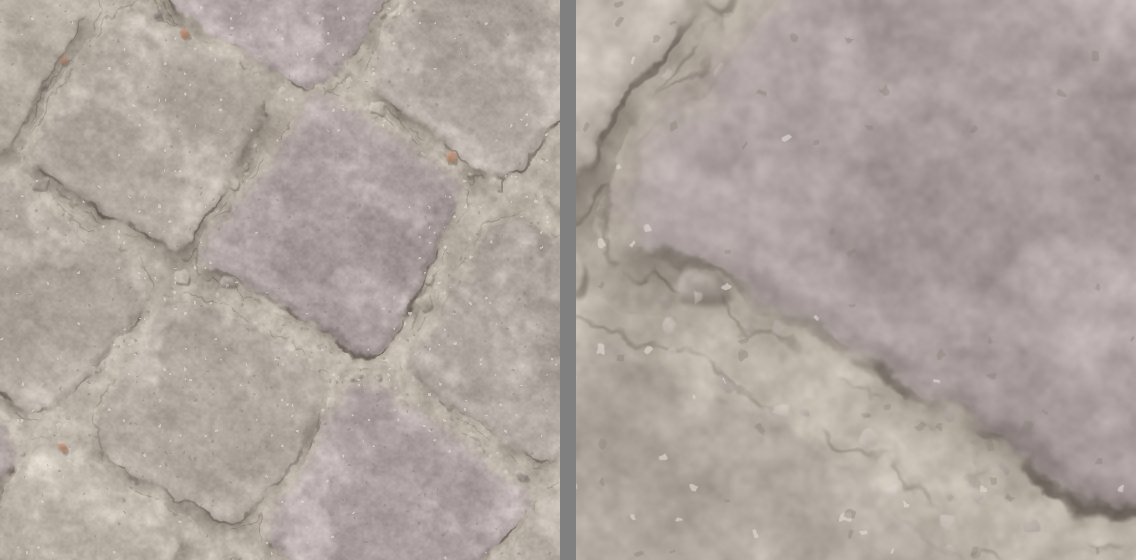
Left: the whole. Right: its middle third, enlarged.
Reproduce this texture procedurally as a Shadertoy shader.

```glsl
const vec2 ORIGIN = vec2(0.28, 0.765);
const mat2 LATTICE = mat2(0.332, -0.182, -0.241, -0.306);
const vec3 MORTAR = vec3(0.728, 0.692, 0.652);
const vec3 BEIGE = vec3(0.715, 0.682, 0.635);
const vec3 GREY = vec3(0.672, 0.637, 0.612);
const vec3 PLUM = vec3(0.667, 0.624, 0.618);
const vec3 CREVICE = vec3(0.34, 0.31, 0.28);
const vec3 DAMP = vec3(0.53, 0.50, 0.46);
const vec3 PALE = vec3(0.87, 0.85, 0.82);
const vec3 RUST = vec3(0.74, 0.56, 0.46);
const vec3 SLATE = vec3(0.56, 0.53, 0.52);

vec2 hash2(vec2 p) {
    vec3 q = fract(p.xyx * vec3(0.1031, 0.1030, 0.0973));
    q += dot(q, q.yzx + 33.33);
    return fract((q.xx + q.yz) * q.zy);
}

float noise(vec2 p) {
    vec2 i = floor(p), f = fract(p);
    f = f * f * (3.0 - 2.0 * f);
    float low = mix(hash2(i).x, hash2(i + vec2(1, 0)).x, f.x);
    float high = mix(hash2(i + vec2(0, 1)).x, hash2(i + vec2(1, 1)).x, f.x);
    return mix(low, high, f.y);
}

float fbm(vec2 p) {
    float sum = 0.0, amp = 0.5;
    for (int i = 0; i < 4; i++) {
        sum += amp * noise(p);
        p = mat2(1.6, 1.2, -1.2, 1.6) * p + 7.3;
        amp *= 0.5;
    }
    return sum / 0.9375;
}

vec2 warp(vec2 p, float seed) {
    return vec2(fbm(p + seed), fbm(p + seed + 40.0)) - 0.5;
}

mat2 rotation(float a) {
    return mat2(cos(a), sin(a), -sin(a), cos(a));
}

float roundBox(vec2 p, vec2 halfSize, float radius) {
    vec2 q = abs(p) - halfSize + radius;
    return length(max(q, 0.0)) + min(max(q.x, q.y), 0.0) - radius;
}

float plumness(vec2 id) {
    return smoothstep(0.3, 0.9, 0.5 + 0.5 * cos(2.1 * (id.x - id.y - 1.0)));
}

// Signed distance to the nearest paving stone, with its lattice cell
float stoneField(vec2 p, out vec2 id) {
    vec2 base = floor(inverse(LATTICE) * (p - ORIGIN) + 0.5);
    float nearest = 1e3;
    id = base;
    for (int y = -1; y <= 1; y++)
    for (int x = -1; x <= 1; x++) {
        vec2 cell = base + vec2(x, y);
        vec2 r = hash2(cell + 31.0), s = hash2(cell + 57.0);
        vec2 q = p - ORIGIN - LATTICE * cell - (r - 0.5) * 0.026;
        q = rotation(0.57 + (s.x - 0.5) * 0.16) * q;
        q.x *= 1.0 + q.y * (s.y - 0.5) * 0.8;
        vec2 halfSize = mix(vec2(0.156), vec2(0.174), s) + 0.009 * plumness(cell);
        float d = roundBox(q, halfSize, mix(0.025, 0.07, r.x));
        if (d < nearest) { nearest = d; id = cell; }
    }
    return nearest;
}

// Scattered angular chips: x is coverage, y a random tone, z the lit side
vec3 chips(vec2 p, float scale, float density, float size) {
    vec2 g = p * scale, cell = floor(g);
    vec2 r = hash2(cell + 11.0), s = hash2(cell + 83.0);
    vec2 q = fract(g) - mix(vec2(0.38), vec2(0.62), s);
    float lit = q.y - 0.5 * q.x;
    q = rotation(s.x * 6.28) * q + 0.22 * (vec2(noise(g * 3.0), noise(g * 3.0 + 9.0)) - 0.5);
    float radius = size * mix(0.45, 1.0, r.y);
    float d = roundBox(q, radius * vec2(1.0, mix(0.5, 0.9, s.y)), radius * 0.4);
    float present = step(r.x, density * smoothstep(0.25, 0.7, noise(p * 6.0 + scale)));
    return vec3(smoothstep(0.06, -0.06, d) * present, s.y, lit);
}

vec3 stoneColor(vec2 p, vec2 id) {
    vec3 col = mix(GREY, BEIGE, hash2(id + 5.0).x);
    col = mix(col, PLUM, plumness(id));
    vec2 q = p + 0.05 * warp(p * 12.0, 70.0);
    float frost = smoothstep(0.50, 0.70, fbm(q * 11.0 + id * 3.0));
    float streak = fbm(rotation(0.4) * q * vec2(18.0, 40.0) + id);
    col += 0.07 * frost * (0.4 + 1.2 * noise(p * 60.0)) + 0.13 * (streak - 0.5);
    return col + 0.13 * (fbm(q * 5.0 + 20.0) - 0.5);
}

void mainImage(out vec4 fragColor, in vec2 fragCoord) {
    vec2 uv = fragCoord / iResolution.y;

    // Worn, chipped outlines
    vec2 p = uv + 0.038 * warp(uv * 12.0, 0.0) + 0.016 * warp(uv * 48.0, 15.0);
    vec2 id, unusedId;
    float d = stoneField(p, id);
    float below = clamp((d - stoneField(p + vec2(0, 0.008), unusedId)) / 0.008, -1.0, 1.0);
    float lower = smoothstep(0.0, 0.6, below);

    // Sandy joints, with stones firm below and dusted above
    float grit = fbm(uv * 42.0);
    vec3 joint = MORTAR + 0.17 * (grit - 0.5) + 0.16 * (fbm(uv * 11.0 + 60.0) - 0.5);
    float damp = smoothstep(0.045, 0.0, d) * lower * smoothstep(0.42, 0.66, fbm(uv * 6.0 + 12.0));
    joint = mix(joint, DAMP, 0.75 * damp);
    float softness = mix(0.016, 0.004, lower);
    float stone = smoothstep(softness, -softness, d + (grit - 0.5) * 0.03 * (1.0 - lower));
    vec3 col = mix(joint, stoneColor(uv, id), stone);

    // Thin crevices that swell, thin out and break
    float shade = smoothstep(0.35, 0.65, fbm(uv * 8.0 + 33.0));
    col -= 0.075 * smoothstep(0.016, 0.0, abs(d)) * lower * (0.35 + 0.65 * shade);
    col += 0.025 * smoothstep(0.018, 0.0, abs(d + 0.016)) * (0.3 + grit) * stone;
    float broken = smoothstep(0.40, 0.62, fbm(uv * 22.0 + 3.0));
    float width = mix(0.0016, 0.0062, noise(uv * 38.0 + 8.0));
    float line = smoothstep(width, width * 0.2, abs(d - 0.002));
    col = mix(col, CREVICE, line * mix(0.06, 0.68, lower) * broken * (0.45 + 0.55 * shade));
    float scuff = smoothstep(0.003, 0.0, abs(d - 0.016 - 0.02 * (grit - 0.5)));
    col -= 0.09 * scuff * smoothstep(0.5, 0.65, fbm(uv * 26.0 + 50.0));

    // Pebbles and gravel lodged in the joints, each with a small shadow
    float inJoint = smoothstep(0.0, 0.010, d);
    vec3 pebble = chips(uv, 23.0, 0.34, 0.32);
    float pebbleShadow = chips(uv + vec2(-0.003, 0.005), 23.0, 0.34, 0.32).x;
    vec3 pebbleColor = mix(SLATE, MORTAR + 0.04, smoothstep(0.25, 0.6, pebble.y));
    pebbleColor = mix(pebbleColor, RUST, step(0.93, pebble.y)) + 0.22 * pebble.z;
    col = mix(col, DAMP - 0.08, 0.55 * pebbleShadow * inJoint);
    col = mix(col, pebbleColor + 0.25 * (grit - 0.5), 0.8 * pebble.x * inJoint);
    vec3 gravel = chips(uv + 0.37, 60.0, 0.42, 0.32);
    col = mix(col, mix(SLATE, PALE, gravel.y) + 0.2 * gravel.z, 0.45 * gravel.x * inJoint);

    // Fine grain, sparse mineral glints and pits
    col += 0.10 * (fbm(uv * 90.0) - 0.5) + 0.035 * (noise(uv * 210.0) - 0.5);
    vec3 glint = chips(uv + 0.71, 110.0, 0.045, 0.34);
    col = mix(col, PALE, 0.65 * glint.x);
    vec3 pit = chips(uv + 0.13, 95.0, 0.05, 0.32);
    col = mix(col, DAMP, 0.4 * pit.x);

    fragColor = vec4(clamp(col, 0.0, 1.0), 1.0);
}
```
